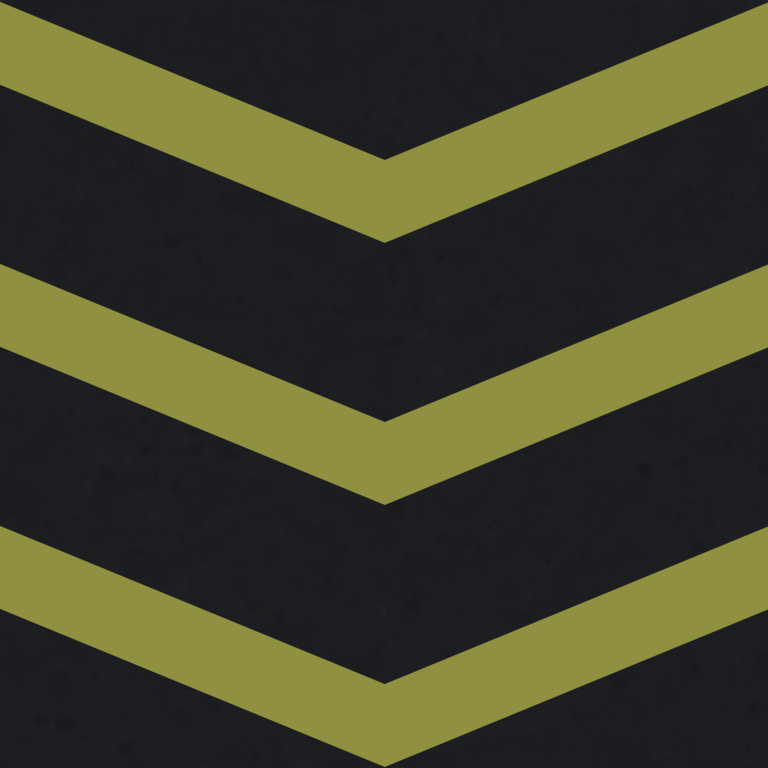
Write a three.js fragment shader that draws this pattern.

```glsl
// Three wide olive chevrons pointing down on a dark, faintly flecked ground.

varying vec2 vUv;

const vec3 GROUND = vec3(0.112, 0.116, 0.127);
const vec3 OLIVE = vec3(0.561, 0.569, 0.251);

const float PERIOD = 0.3412;     // vertical spacing of the chevrons
const float THICKNESS = 0.108;   // vertical thickness of a band
const float SLOPE = 0.411;       // rise of each arm per unit across
const vec2 TIP = vec2(0.501, 0.0013);  // lower point of the bottom chevron
const float EDGE = 0.0011;       // half width of the smoothed edge

const float FLECK_CELLS = 36.0;
const float FLECK_DENSITY = 0.6;
const float FLECK_CONTRAST = 0.022;
const float GRAIN_CONTRAST = 0.006;

float hash(vec2 p) {
  vec3 q = fract(vec3(p.xyx) * 0.1031);
  q += dot(q, q.yzx + 33.33);
  return fract((q.x + q.y) * q.z);
}

float noise(vec2 p) {
  vec2 cell = floor(p);
  vec2 f = fract(p);
  f = f * f * (3.0 - 2.0 * f);
  float low = mix(hash(cell), hash(cell + vec2(1.0, 0.0)), f.x);
  float high = mix(hash(cell + vec2(0.0, 1.0)), hash(cell + 1.0), f.x);
  return mix(low, high, f.y);
}

// Coverage of the repeating V-shaped bands
float chevrons(vec2 p) {
  float height = p.y - TIP.y - SLOPE * abs(p.x - TIP.x);
  float offset = mod(height - 0.5 * THICKNESS + 0.5 * PERIOD, PERIOD) - 0.5 * PERIOD;
  float dist = (abs(offset) - 0.5 * THICKNESS) / sqrt(1.0 + SLOPE * SLOPE);
  return 1.0 - smoothstep(-EDGE, EDGE, dist);
}

// Scattered soft blots, some darker and some lighter than the ground
float flecks(vec2 p) {
  vec2 q = p * FLECK_CELLS;
  q += 0.5 * (vec2(noise(q * 1.7), noise(q * 1.7 + 47.0)) - 0.5);
  vec2 home = floor(q);
  float tone = 0.0;
  for (int j = -1; j <= 1; j++) {
    for (int i = -1; i <= 1; i++) {
      vec2 cell = home + vec2(float(i), float(j));
      vec2 center = cell + vec2(hash(cell + 11.0), hash(cell + 23.0));
      float size = mix(0.12, 0.48, pow(hash(cell + 37.0), 2.0));
      float present = step(hash(cell + 53.0), FLECK_DENSITY);
      float shade = hash(cell + 71.0) - 0.6;
      float blot = 1.0 - smoothstep(size * 0.7, size * 1.1, length(q - center));
      tone += present * shade * blot;
    }
  }
  return tone;
}

void main() {
  float grain = noise(vUv * 30.0) + noise(vUv * 75.0) - 1.0;
  vec3 ground = GROUND + FLECK_CONTRAST * flecks(vUv) + GRAIN_CONTRAST * grain;
  gl_FragColor = vec4(mix(ground, OLIVE, chevrons(vUv)), 1.0);
}
```
